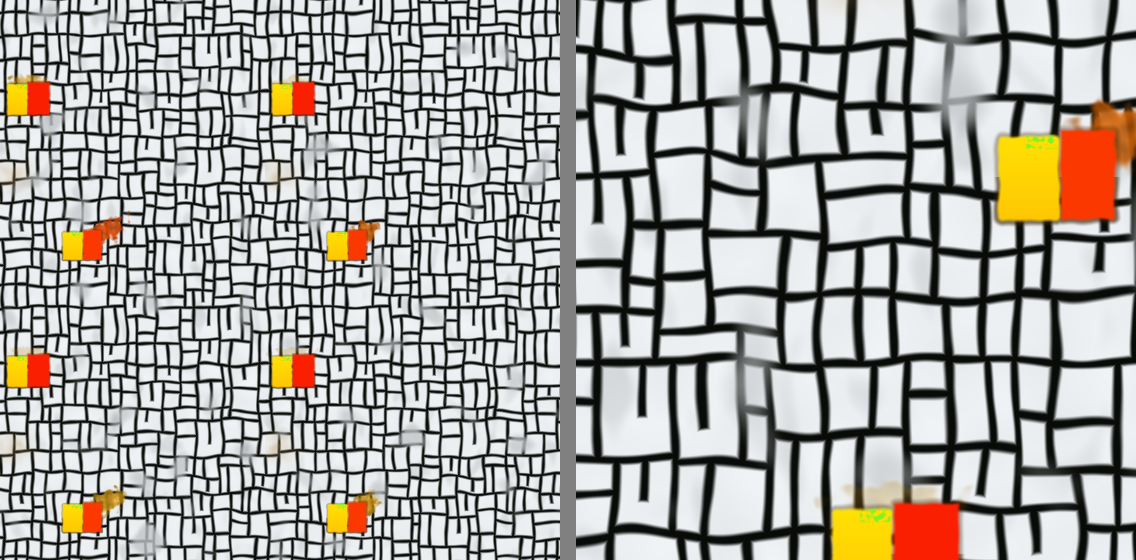
Left: the whole. Right: its middle third, enlarged.
A Shadertoy shader for this pattern:

```glsl
// Irregular black-lined masonry on pale ground, repeating about 2.1 times each way.
// Alternating upright and level dividers bound the bricks; gradient noise bends and
// wears the lines, and each repeat carries two yellow-red pairs with varied smudges.

const vec2 TILE = vec2(0.473, 0.486);  // size of one repeat
const vec2 GRID = vec2(14.0, 12.0);    // bricks per repeat, both even

vec2 hash22(vec2 p) {
    vec3 a = fract(p.xyx * vec3(0.1031, 0.1030, 0.0973));
    a += dot(a, a.yzx + 33.33);
    return fract((a.xx + a.yz) * a.zy);
}

float cornerSlope(vec2 id, vec2 offset, vec2 period) {
    return dot(hash22(mod(id, period) + 3.7) * 2.0 - 1.0, offset);
}

// Gradient noise that wraps after the given period
float gradientNoise(vec2 p, vec2 period) {
    vec2 i = floor(p), f = p - i, e = vec2(1.0, 0.0);
    vec2 u = f * f * f * (f * (f * 6.0 - 15.0) + 10.0);
    return mix(mix(cornerSlope(i, f, period), cornerSlope(i + e, f - e, period), u.x),
               mix(cornerSlope(i + e.yx, f - e.yx, period), cornerSlope(i + 1.0, f - 1.0, period), u.x), u.y);
}

float noise(vec2 p) { return gradientNoise(p, vec2(512.0)); }

bool isEven(vec2 id) { return mod(id.x + id.y, 2.0) < 0.5; }

// Even cells hold an upright divider (an x value), odd cells a level one (a y value)
float divider(vec2 id) {
    return (isEven(id) ? id.x : id.y) + mix(0.17, 0.83, hash22(mod(id, GRID)).x);
}

// Bounds (left, bottom, right, top) of the brick around p, and its grid corner
vec4 brickBounds(vec2 p, out vec2 corner) {
    vec2 id = floor(p);
    corner = id;
    if (isEven(id)) {
        corner.x += step(divider(id), p.x);
        corner.y += step(divider(id + vec2(corner.x > id.x ? 1.0 : -1.0, 0.0)), p.y);
    } else {
        corner.y += step(divider(id), p.y);
        corner.x += step(divider(id + vec2(0.0, corner.y > id.y ? 1.0 : -1.0)), p.x);
    }
    float sw = divider(corner - 1.0), se = divider(corner - vec2(0.0, 1.0));
    float nw = divider(corner - vec2(1.0, 0.0)), ne = divider(corner);
    return isEven(corner) ? vec4(sw, se, ne, nw) : vec4(nw, sw, se, ne);
}

// Distance to the nearest line, in canvas units
float lineDistance(vec2 p) {
    vec2 corner, cell = TILE / GRID;
    vec4 b = brickBounds(p, corner);
    vec2 size = (b.zw - b.xy) * cell;
    vec2 edge = min(p - b.xy, b.zw - p) * cell;
    float d = min(edge.x, edge.y);

    // Split large bricks; some upright splits stop short
    vec2 rnd = hash22(mod(corner, GRID) + 41.0);
    vec2 toSplit = (p - mix(b.xy, b.zw, mix(0.38, 0.62, rnd.x))) * cell;
    if (size.x > 0.035 && size.y > 0.022 && rnd.y < 0.85) {
        float stop = rnd.y < 0.3 ? mix(b.y, b.w, 0.25 + rnd.y) : b.y;
        d = min(d, max(abs(toSplit.x), (stop - p.y) * cell.y));
    } else if (size.y > 0.046) {
        d = min(d, abs(toSplit.y));
    }
    return d;
}

float boxDistance(vec2 p, vec2 extent) {
    vec2 d = abs(p) - extent;
    return length(max(d, 0.0)) + min(max(d.x, d.y), 0.0);
}

void mainImage(out vec4 fragColor, in vec2 fragCoord) {
    vec2 uv = fragCoord / iResolution.xy;
    float aa = 0.7 / iResolution.y;
    vec2 q = (uv - vec2(0.0, 0.014)) / TILE;
    vec2 tile = floor(q), local = (q - tile) * TILE;

    // Bent brick lines with uneven width and faded stretches
    vec2 bendGrid = vec2(9.0, 8.0);
    vec2 bend = vec2(gradientNoise(q * bendGrid, bendGrid),
                     gradientNoise(q * bendGrid + 4.5, bendGrid));
    float d = lineDistance(q * GRID + 0.24 * bend);
    float width = 0.0026 + 0.0009 * noise(uv * 45.0);
    float ink = 1.0 - smoothstep(width - 0.0011 - aa, width + 0.0011 + aa, d);
    float wear = smoothstep(0.18, 0.5, noise(uv * 17.0 + 9.0));
    ink *= 1.0 - 0.75 * wear;

    // Pale ground with grey smears
    vec3 col = vec3(0.925, 0.938, 0.948) + 0.035 * noise(uv * 30.0);
    col -= 0.13 * wear + 0.08 * smoothstep(0.15, 0.5, noise(uv * vec2(38.0, 22.0)));
    col = mix(col, vec3(0.035, 0.045, 0.03), ink);

    // Two colour pairs in each of the two full columns
    if (tile.x < 1.5) {
        vec2 stain = (local - vec2(0.022, 0.187)) / vec2(0.03, 0.022);
        col = mix(col, vec3(0.76, 0.61, 0.39), 0.4 * exp(-dot(stain, stain)) * (0.7 + noise(uv * 60.0)));
        float ragged = noise(uv * 75.0) + 0.5 * noise(uv * 150.0);

        for (float k = 0.0; k < 2.0; k++) {
            vec2 m = local - mix(vec2(0.0495, 0.323), vec2(0.1485, 0.0615), k);

            // Smudge: beside the lower pair, above the upper one
            float reach = mix(0.042, 0.03, tile.x);
            vec2 s = k > 0.5 ? (m - vec2(reach, 0.012 + 0.35 * m.x)) / vec2(reach * 0.85, 0.023)
                             : (m - vec2(0.0, 0.031)) / vec2(0.037, 0.013);
            float smudge = smoothstep(1.1, 0.6, length(s) + 0.8 * ragged);
            smudge *= k > 0.5 ? 0.9 : 0.25 + 0.4 * tile.y * (1.0 - tile.x);
            vec3 heat = mix(vec3(0.86, 0.61, 0.06), vec3(0.93, 0.31, 0.02), k * tile.y * (1.0 - 0.4 * tile.x));
            col = mix(col, heat * (0.87 + 0.35 * ragged), smudge);

            // Dark-edged yellow and red blocks
            vec2 wob = m + 0.0018 * vec2(noise(uv * 80.0), noise(uv * 80.0 + 7.0));
            float tall = mix(0.028, 0.0255, k);
            float yellow = boxDistance(wob + vec2(0.0185, 0.001), vec2(0.0155, tall - 0.003)) - 0.0025;
            float red = boxDistance(wob - vec2(mix(0.0195, 0.0165, k), 0.001), vec2(mix(0.0182, 0.0152, k), tall)) - 0.001;
            float rim = 1.0 - smoothstep(0.0005, 0.004, min(yellow, red));
            col = mix(col, vec3(0.2, 0.12, 0.03), rim * (0.65 - 0.3 * step(0.0, m.y)));
            col = mix(col, vec3(1.0, 0.83 + 2.0 * m.y, 0.01), 1.0 - smoothstep(-0.001 - aa, 0.001 + aa, yellow));
            col = mix(col, vec3(0.98, 0.12 + 0.1 * k, 0.0), 1.0 - smoothstep(-0.001 - aa, 0.001 + aa, red));

            // Green fleck on the yellow block
            float fleck = 1.0 - smoothstep(0.0, 0.002, boxDistance(m - vec2(-0.011, tall - 0.005), vec2(0.008, 0.003)));
            col = mix(col, vec3(0.5, 0.95, 0.15), fleck * smoothstep(-0.1, 0.2, noise(uv * 280.0)));
        }
    }
    fragColor = vec4(clamp(col, 0.0, 1.0), 1.0);
}
```
